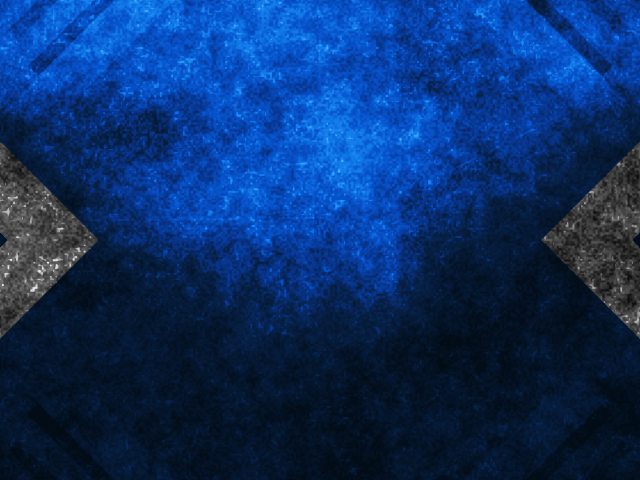
Write a WebGL 1 fragment shader that draws this background.

```glsl
precision highp float;
uniform vec2 u_resolution;

const vec2 CANVAS = vec2(1.3333, 1.0);
const vec3 INK = vec3(0.008, 0.045, 0.085);
const vec3 NAVY = vec3(0.025, 0.12, 0.26);
const vec3 ROYAL = vec3(0.03, 0.21, 0.56);
const vec3 COBALT = vec3(0.025, 0.32, 0.79);
const vec3 AZURE = vec3(0.07, 0.49, 0.92);
const vec3 ICE = vec3(0.28, 0.70, 1.0);

float hash(vec2 p) {
    vec3 q = fract(vec3(p.xyx) * 0.1031);
    q += dot(q, q.yzx + 33.33);
    return fract((q.x + q.y) * q.z);
}

float noise(vec2 p) {
    vec2 cell = floor(p);
    vec2 f = fract(p);
    f = f * f * (3.0 - 2.0 * f);
    return mix(mix(hash(cell), hash(cell + vec2(1.0, 0.0)), f.x),
               mix(hash(cell + vec2(0.0, 1.0)), hash(cell + 1.0), f.x), f.y);
}

float fbm(vec2 p) {
    float sum = 0.0;
    float gain = 0.5;
    for (int i = 0; i < 5; i++) {
        sum += gain * noise(p);
        p = mat2(1.6, 1.2, -1.2, 1.6) * p + 17.3;
        gain *= 0.5;
    }
    return sum;
}

float glow(vec2 p, vec2 center, vec2 radius) {
    vec2 d = (p - center) / radius;
    return exp(-dot(d, d));
}

float band(float x, float low, float high, float soft) {
    return smoothstep(low - soft, low + soft, x) - smoothstep(high - soft, high + soft, x);
}

float scratch(vec2 p, vec2 a, vec2 b, float width) {
    vec2 along = b - a;
    float t = clamp(dot(p - a, along) / dot(along, along), 0.0, 1.0);
    return 1.0 - smoothstep(0.0, width, length(p - a - along * t));
}

// Broad pools of light over the dark base
float lightField(vec2 p) {
    float light = 0.09;
    light += 0.58 * glow(p, vec2(0.61, 0.98), vec2(0.46, 0.30));
    light += 0.43 * glow(p, vec2(0.76, 0.68), vec2(0.32, 0.15));
    light += 0.24 * glow(p, vec2(0.80, 0.49), vec2(0.07, 0.14));
    light += 0.24 * glow(p, vec2(0.40, 0.58), vec2(0.23, 0.14));
    light += 0.19 * glow(p, vec2(0.60, 0.43), vec2(0.20, 0.12));
    light += 0.42 * glow(p, vec2(0.05, 0.97), vec2(0.26, 0.20));
    light += 0.40 * glow(p, vec2(1.27, 0.95), vec2(0.24, 0.16));
    light -= 0.12 * glow(p, vec2(0.72, 0.83), vec2(0.20, 0.06));
    return light;
}

// Diagonal bars in the corners, faint in the lower half
float cornerBars(vec2 p) {
    float side = min(p.x, CANVAS.x - p.x);
    float rise = 0.5 - abs(p.y - 0.5);
    float across = side + rise;
    float along = side - rise;
    float bars = 0.12 * band(across, 0.24, 0.365, 0.003);
    bars -= 0.20 * band(across, 0.195, 0.237, 0.003) * smoothstep(-0.083, -0.077, along);
    bars -= 0.13 * band(across, 0.08, 0.12, 0.003) * smoothstep(-0.05, -0.044, along);
    return bars * mix(0.3, 1.0, smoothstep(0.4, 0.7, p.y)) * smoothstep(0.27, 0.14, rise);
}

float scratches(vec2 p) {
    float marks = 0.5 * scratch(p, vec2(0.19, 0.541), vec2(0.68, 0.546), 0.004);
    marks += 0.5 * scratch(p, vec2(0.94, 0.645), vec2(1.11, 0.73), 0.004);
    for (int i = 0; i < 22; i++) {
        float id = float(i) + 1.0;
        vec2 start = CANVAS * vec2(hash(vec2(id, 3.1)), hash(vec2(id, 8.7)));
        float angle = 6.2832 * hash(vec2(id, 5.3));
        vec2 reach = vec2(cos(angle), sin(angle)) * mix(0.04, 0.2, hash(vec2(id, 12.9)));
        marks += 0.25 * scratch(p, start, start + reach, 0.003);
    }
    return marks * smoothstep(0.25, 0.65, noise(p * 70.0));
}

vec3 blueRamp(float t) {
    vec3 color = mix(INK, NAVY, smoothstep(0.0, 0.25, t));
    color = mix(color, ROYAL, smoothstep(0.2, 0.45, t));
    color = mix(color, COBALT, smoothstep(0.4, 0.66, t));
    color = mix(color, AZURE, smoothstep(0.62, 0.9, t));
    return mix(color, ICE, smoothstep(0.88, 1.25, t));
}

void main() {
    vec2 p = gl_FragCoord.xy / u_resolution * CANVAS;

    // Worn surface: stains, grain and bright flecks
    float stains = fbm(p * 7.0) - 0.48;
    float wear = fbm(p * 38.0 + 9.0) - 0.48;
    float grain = noise(p * 210.0) - 0.5;
    float flecks = smoothstep(0.66, 0.95, noise(p * 170.0 + 41.0)) * smoothstep(-0.15, 0.2, wear);
    float marks = scratches(p);

    float light = lightField(p) + cornerBars(p);
    float contrast = 0.35 + 0.75 * smoothstep(0.05, 0.5, light);
    light += contrast * (0.42 * stains + 0.40 * wear + 0.22 * grain + 0.28 * flecks + 0.3 * marks);
    vec3 color = blueRamp(light);

    // Grey side chevrons with a small notch at the canvas edge
    float reach = min(p.x, CANVAS.x - p.x) + abs(p.y - 0.5);
    float edge = 0.0015;
    float chevron = band(reach, 0.016, 0.206, edge);
    float shine = glow(p, vec2(0.04, 0.49), vec2(0.16, 0.10));
    float grey = 0.23 + 0.13 * shine + 0.35 * wear + 0.22 * grain + 0.15 * stains;
    grey += flecks * (0.35 + 0.3 * shine) + 0.2 * marks;
    color = mix(color, vec3(clamp(grey, 0.06, 0.9)), chevron);

    gl_FragColor = vec4(color, 1.0);
}
```
